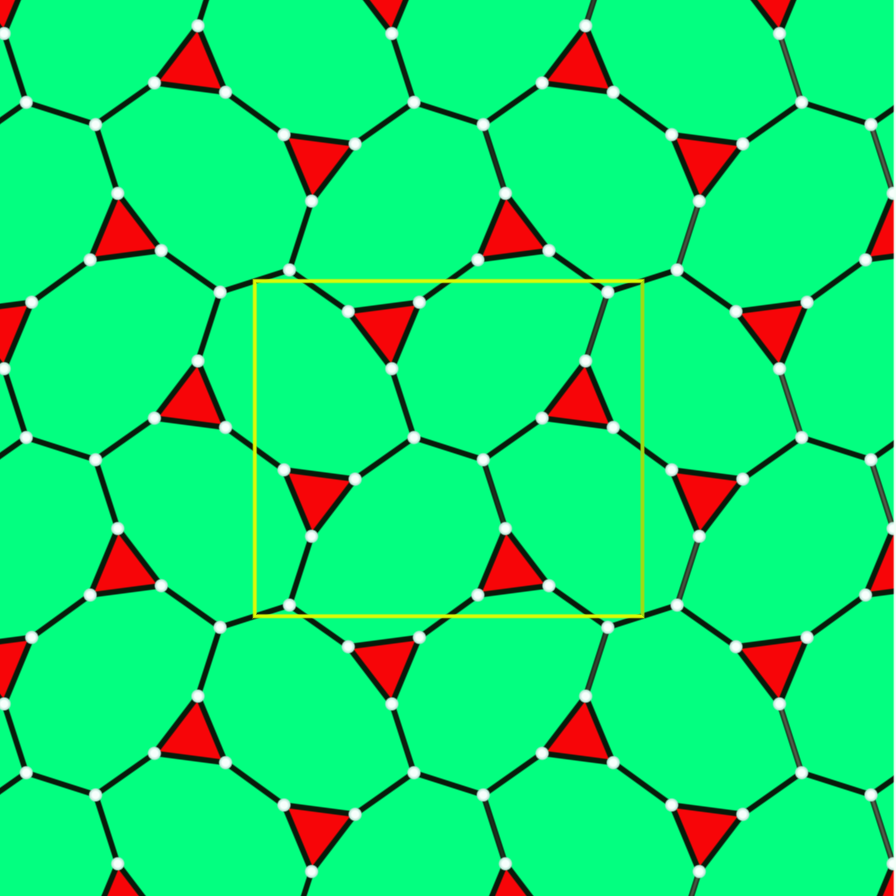
This pattern is drawn by a WebGL 1 fragment shader. Its source:

```glsl
precision highp float;
// Net of black struts, white joints and red triangles on bright green, with one
// repeat framed in yellow. A half-turn folds one motif onto itself, and a mirrored
// copy shifted by half a cell completes the glide-symmetric tiling.
uniform vec2 u_resolution;

float segment(vec2 p, vec2 a, vec2 b) {
  vec2 ab = b - a;
  return length(p - a - ab * clamp(dot(p - a, ab) / dot(ab, ab), 0.0, 1.0));
}

// Signed distance to the line a-b, negative on its right-hand side.
float side(vec2 p, vec2 a, vec2 b) {
  vec2 d = normalize(b - a);
  return d.x * (p.y - a.y) - d.y * (p.x - a.x);
}

// Distances to: x all struts, y the steep strut, z the triangle, w the joints.
vec4 motif(vec2 p, vec2 cell) {
  p = mod(p + 0.5 * cell, cell) - 0.5 * cell;
  if (2.0 * p.x > p.y) p = -p;  // half-turn about the cell centre

  vec2 node = vec2(-0.0387, 0.0124);
  vec2 left = vec2(-0.1120, 0.1530);
  vec2 right = vec2(-0.0326, 0.1634);
  vec2 tip = vec2(-0.0634, 0.0892);

  float steep = segment(p, node, tip);
  float strut = min(steep, segment(p, node, -node));
  strut = min(strut, segment(p, node, vec2(-0.1043, -0.0338)));
  strut = min(strut, segment(p, right, vec2(0.0326, 0.2107)));
  strut = min(strut, segment(p, left, right));
  strut = min(strut, segment(p, right, tip));
  strut = min(strut, segment(p, tip, left));

  float triangle = max(side(p, left, right), max(side(p, right, tip), side(p, tip, left)));
  float joint = min(min(length(p - node), length(p - tip)),
                    min(length(p - left), length(p - right)));
  return vec4(strut, steep, triangle, joint);
}

void main() {
  vec2 uv = gl_FragCoord.xy / u_resolution;
  float soft = max(0.0013, 0.8 / u_resolution.y);
  vec2 cell = vec2(0.4327, 0.3741);
  vec2 p = uv - vec2(0.5007, 0.4993);

  // Straight motif plus its mirrored, half-shifted copy.
  vec2 shifted = p + 0.5 * cell;
  vec4 d = min(motif(p, cell), motif(vec2(-shifted.x, shifted.y), cell));

  vec3 color = vec3(0.01, 1.0, 0.50);
  color = mix(color, vec3(0.97, 0.02, 0.03), 1.0 - smoothstep(-soft, soft, d.z));

  // Struts, with the steep ones fading to grey towards the right.
  float fade = smoothstep(0.35, 0.9, uv.x) * (1.0 - smoothstep(0.0, 0.004, d.y));
  vec3 ink = mix(vec3(0.03, 0.10, 0.04), vec3(0.42, 0.45, 0.37), 0.75 * fade);
  color = mix(color, ink, 1.0 - smoothstep(0.0031 - soft, 0.0031 + soft, d.x));

  // Joints, slightly shaded at the rim.
  vec3 pearl = mix(vec3(0.97, 1.0, 0.99), vec3(0.72, 0.90, 0.84), smoothstep(0.003, 0.0075, d.w));
  color = mix(color, pearl, 1.0 - smoothstep(0.0073 - soft, 0.0073 + soft, d.w));

  // Frame around the central repeat, duller on its right side.
  vec2 outside = abs(p) - 0.5 * cell;
  float frame = abs(max(outside.x, outside.y));
  float dull = step(outside.y, outside.x) * step(0.0, p.x);
  vec3 yellow = mix(vec3(0.86, 0.98, 0.02), vec3(0.62, 0.86, 0.08), dull);
  color = mix(color, yellow, 1.0 - smoothstep(0.0021 - soft, 0.0021 + soft, frame));

  // Thin pale margin along the right edge.
  color = mix(color, vec3(0.95, 1.0, 0.97), smoothstep(0.9975 - soft, 0.9975 + soft, uv.x));
  gl_FragColor = vec4(color, 1.0);
}
```
